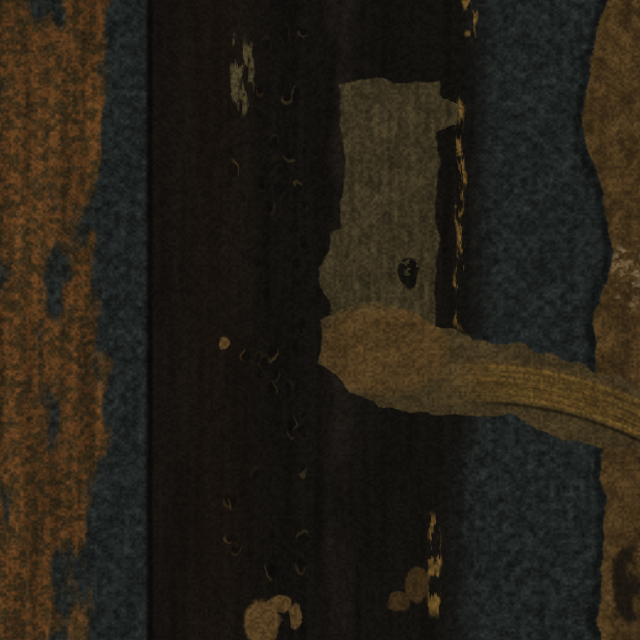
A Shadertoy shader for this texture:

```glsl
// Weathered dark panel: rust at both sides, blue-black bands, a peeling
// olive patch and a grained limb running right. Profiles bound the shapes,
// fractal noise frays their edges, and a hashed loop scatters flakes.
#define FRAY 0.02
#define SOFT 0.0022
#define GRAIN 0.42
#define FLAKES 50
#define DARK vec3(0.075, 0.066, 0.054)
#define TEAL vec3(0.122, 0.139, 0.132)
#define RUST vec3(0.35, 0.22, 0.105)
#define OLIVE vec3(0.222, 0.194, 0.124)
#define OCHRE vec3(0.295, 0.22, 0.118)
#define GOLD vec3(0.44, 0.33, 0.15)

// Right rust edge down the canvas; limb edges from x = 0.5 to 1
const float rustEdge[11] = float[11](.947,.923,.908,.938,.957,.929,.935,.943,.944,.937,.935);
const float limbTop[11] = float[11](.5,.48,.475,.488,.512,.535,.538,.552,.568,.585,.605);
const float limbBase[11] = float[11](.565,.613,.634,.645,.65,.655,.647,.675,.692,.699,.7);

float hash(vec2 p) { return fract(sin(dot(p, vec2(127.1, 311.7))) * 43758.5453); }

float noise(vec2 p) {
  vec2 i = floor(p), f = fract(p);
  f = f * f * (3.0 - 2.0 * f);
  return mix(mix(hash(i), hash(i + vec2(1, 0)), f.x),
             mix(hash(i + vec2(0, 1)), hash(i + vec2(1, 1)), f.x), f.y);
}

float fbm(vec2 p) {
  float sum = 0.0, amp = 0.5;
  for (int i = 0; i < 5; i++) {
    sum += amp * noise(p);
    p = p * 2.03 + 17.3;
    amp *= 0.5;
  }
  return sum;
}

float profile(float e[11], float t) {
  t = clamp(t, 0.0, 0.9999) * 10.0;
  int i = int(t);
  return mix(e[i], e[i + 1], smoothstep(0.0, 1.0, fract(t)));
}

float band(float x, float a, float b, float s) {
  return smoothstep(a - s, a + s, x) * (1.0 - smoothstep(b - s, b + s, x));
}

float blob(vec2 p, float x, float y, float rx, float ry) {
  return 1.0 - smoothstep(0.85, 1.15, length((p - vec2(x, y)) / vec2(rx, ry)));
}

// Curled flakes: bright arcs scattered in a vertical strip
vec3 addFlakes(vec3 col, vec2 p) {
  p += 0.007 * (vec2(noise(p * 95.0), noise(p * 95.0 + 40.0)) - 0.5);
  for (int i = 0; i < FLAKES; i++) {
    float k = float(i), h = hash(vec2(k, 3.1));
    vec2 q = p - vec2(0.475 - 0.125 * h * h, 0.03 + 0.9 * hash(vec2(k, 8.7)));
    float size = mix(0.005, 0.011, hash(vec2(k, 5.3)));
    float r = length(q * vec2(1.25, 0.8));
    float side = dot(q / size, vec2(cos(k * 2.4), sin(k * 2.4)));
    float arc = (1.0 - smoothstep(0.0012, 0.0034, abs(r - size))) * smoothstep(-0.1, 0.9, side);
    col *= 1.0 - 0.22 * (1.0 - smoothstep(size * 0.6, size, r));
    col = mix(col, mix(OLIVE, RUST, 0.5 * h), arc * 0.65 * hash(vec2(k, 9.9)));
  }
  return col;
}

void mainImage(out vec4 fragColor, in vec2 fragCoord) {
  vec2 p = fragCoord / iResolution.xy;
  p.y = 1.0 - p.y; // y runs downward
  vec2 w = p + FRAY * (vec2(fbm(p * 32.0), fbm(p * 32.0 + 60.0)) - 0.48);
  float streak = fbm(p * vec2(70, 5)), cloud = fbm(p * vec2(22, 9) + 5.0);
  float fine = fbm(p * 110.0), fleck = fbm(p * vec2(120, 35));

  // Dark ground with a faint purple streak
  vec3 col = DARK * (0.72 + 0.55 * streak);
  col += vec3(0.02, 0.008, 0.002) * band(p.x, 0.27, 0.39, 0.04);
  col += vec3(0.036, 0.026, 0.023) * band(p.x, 0.512, 0.55, 0.015) * smoothstep(0.35, 0.65, cloud);

  // Left rust over blue-black metal
  float rust = smoothstep(0.36, 0.53, cloud + 0.18 * band(p.x, 0.01, 0.06, 0.025)
    + 0.1 * band(p.x, 0.11, 0.15, 0.02) - 0.45 * smoothstep(0.14, 0.19, p.x));
  vec3 corroded = mix(OCHRE * 0.85, RUST, smoothstep(0.35, 0.62, fine)) * (0.62 + 0.7 * streak);
  vec3 metal = TEAL * (0.6 + 0.8 * fine);
  col = mix(col, mix(metal, corroded, rust * 0.92), 1.0 - smoothstep(0.222, 0.238, p.x));
  col *= 1.0 - 0.5 * band(p.x, 0.23, 0.238, 0.004);

  // Blue band and right rust panel
  float blueStart = mix(0.735, 0.705, smoothstep(0.6, 0.75, p.y));
  col = mix(col, metal, smoothstep(blueStart - 0.02, blueStart + 0.05, p.x));
  float edge = w.x - profile(rustEdge, p.y);
  vec3 panel = OCHRE * 0.91 * (0.55 + 0.85 * fbm(p * 50.0));
  panel += 0.11 * blob(w, 0.98, 0.43, 0.025, 0.055) * smoothstep(0.45, 0.65, fine);
  panel = mix(panel, DARK, 0.8 * blob(w, 0.985, 0.91, 0.03, 0.06) * smoothstep(0.36, 0.5, cloud));
  col *= 1.0 - 0.35 * band(edge, -0.014, 0.0, 0.006);
  col = mix(col, panel, smoothstep(-SOFT, SOFT, edge));
  col = addFlakes(col, p);

  // Golden slivers, pale scrape and lower chips
  float sliver = band(w.x, 0.722, 0.742, 0.003) * band(p.y, -0.1, 0.07, 0.01)
    + band(w.x, 0.713, 0.724, 0.003) * band(p.y, 0.15, 0.51, 0.02)
    + band(w.x, 0.667, 0.685, 0.003) * band(p.y, 0.805, 0.96, 0.01);
  col = mix(col, GOLD, sliver * smoothstep(0.4, 0.58, fleck) * 0.85);
  col = mix(col, OLIVE * 1.25, blob(w, 0.378, 0.115, 0.018, 0.065) * smoothstep(0.42, 0.6, fleck));
  float chips = blob(w, 0.408, 0.975, 0.026, 0.038) + blob(w, 0.437, 0.944, 0.018, 0.014)
    + blob(w, 0.461, 0.963, 0.011, 0.018) + blob(w, 0.351, 0.534, 0.008, 0.01);
  col = mix(col, OCHRE * 1.15, min(chips, 1.0) * 0.9);
  float brown = blob(w, 0.65, 0.912, 0.019, 0.027) + blob(w, 0.622, 0.942, 0.02, 0.018);
  col = mix(col, OCHRE * 0.72, min(brown, 1.0));

  // Upright olive patch with a torn hole
  float left = 0.535 - 0.02 * smoothstep(0.355, 0.37, w.y) - 0.014 * band(w.y, 0.41, 0.465, 0.015);
  float right = 0.683 + 0.032 * band(w.y, 0.157, 0.202, 0.008);
  float sheet = band(w.x, left, right, SOFT) * band(w.y, 0.127, 0.53, SOFT);
  sheet *= 1.0 - blob(w, 0.639, 0.428, 0.016, 0.024) * smoothstep(0.35, 0.45, fine);
  col = mix(col, OLIVE * (0.7 + 0.62 * fleck), sheet);

  // Rounded end and limb, its grain following the bend
  float t = w.x * 2.0 - 1.0;
  float limb = band(w.y, profile(limbTop, t), profile(limbBase, t), SOFT) * smoothstep(0.501, 0.505, w.x);
  float bend = max(p.x - 0.75, 0.0), across = p.y - 0.593 - 0.95 * bend * bend;
  float core = smoothstep(0.66, 0.8, p.x) * band(across, -0.027, 0.032, 0.008);
  vec3 skin = mix(OLIVE * 1.05, OCHRE, 0.35 + 0.65 * blob(p, 0.6, 0.545, 0.1, 0.07));
  skin *= 0.74 + 0.5 * fbm(p * vec2(28, 45));
  skin = mix(skin, GOLD * (0.42 + 0.72 * fbm(vec2(p.x * 9.0, across * 190.0))), core * 0.85);
  skin *= 1.0 - 0.5 * smoothstep(0.72, 0.8, p.x) * band(across, 0.034, 0.039, 0.003);
  col = mix(col, skin, limb * mix(1.0, smoothstep(0.46, 0.495, w.y), sheet));

  // Surface grain
  col *= 1.0 + GRAIN * (noise(p * 260.0) - 0.5) + 0.25 * (fine - 0.48);
  fragColor = vec4(clamp(col, 0.0, 1.0), 1.0);
}
```
